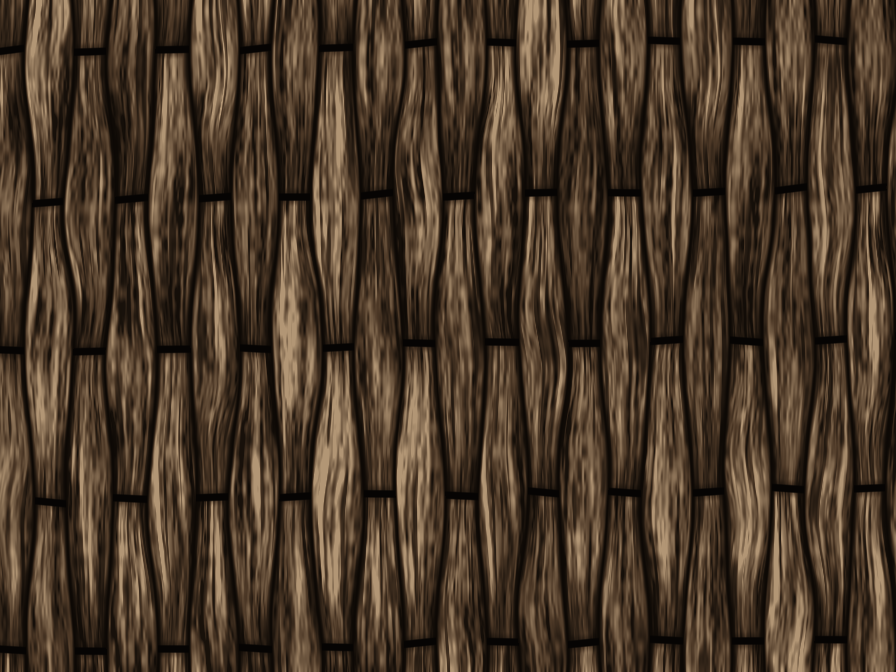
Write a Shadertoy shader that draws this texture.

```glsl
// Woven wall of dark, fibrous strands: narrow columns staggered by half a period.
// Strands swell mid-length and pinch at a black slot, so neighbours interlock;
// stretched noise, bent along each strand's outline, supplies the fibres.

const float PITCH = 0.0612;   // column spacing, in canvas heights
const float PERIOD = 0.446;   // strand length, in canvas heights

float hash(vec2 p) {
    return fract(sin(dot(p, vec2(127.1, 311.7))) * 43758.5453);
}

float noise(vec2 p) {
    vec2 i = floor(p), f = fract(p);
    f = f * f * (3.0 - 2.0 * f);
    return mix(mix(hash(i), hash(i + vec2(1, 0)), f.x),
               mix(hash(i + vec2(0, 1)), hash(i + vec2(1, 1)), f.x), f.y);
}

// Position along a column in strand lengths; whole numbers are the slots.
float strandCoord(vec2 p, float column) {
    return (p.y - 0.922 - 0.0165 * p.x) / PERIOD + 0.5 * mod(column, 2.0);
}

// Half width in column units; adjacent columns always add up to one.
float halfWidth(float v) {
    return 0.5 - 0.11 * cos(6.28318 * v);
}

// Brightness of the fibres: u runs across the strand, y along it.
float fibres(float u, float y, float seed) {
    u += 0.35 * (noise(vec2(seed, y * 9.0)) - 0.5);
    float broad  = noise(vec2(u * 2.6 + seed, y * 6.0));
    float fine   = noise(vec2(u * 7.0 + seed * 1.7, y * 11.0));
    float grain  = noise(vec2(u * 12.0 + seed * 2.3, y * 55.0));
    float streak = noise(vec2(u * 5.5 + seed * 3.1, y * 7.0));
    float crack  = noise(vec2(u * 6.0 + seed * 4.3, y * 8.0));
    float tone = 0.5 + 0.5 * (broad - 0.5) + 0.7 * (fine - 0.5) + 0.45 * (grain - 0.5);
    tone += 0.5 * smoothstep(0.7, 0.95, streak);
    return max(tone, 0.06) * (1.0 - 0.65 * smoothstep(0.68, 0.9, crack));
}

vec3 woodColor(float tone) {
    vec3 color = mix(vec3(0.05, 0.033, 0.018), vec3(0.30, 0.22, 0.15), min(tone / 0.4, 1.0));
    return mix(color, vec3(0.70, 0.59, 0.46), clamp((tone - 0.4) / 0.6, 0.0, 1.0));
}

void mainImage(out vec4 fragColor, in vec2 fragCoord) {
    vec2 p = fragCoord / iResolution.y;
    float pixel = 1.0 / iResolution.y;

    // Find the strand that owns this point
    float x = (p.x - 0.012) / PITCH;
    x += 0.14 * (noise(vec2(x * 0.8, p.y * 9.0)) - 0.5);
    float column = floor(x + 0.5);
    float offset = x - column;
    if (abs(offset) > halfWidth(strandCoord(p, column))) {
        column += sign(offset);
        offset = x - column;
    }
    float v = strandCoord(p, column);
    float width = halfWidth(v);
    float u = offset / width;

    // Uneven slot heights and tilts
    v += 0.014 * (hash(vec2(column, 3.0)) - 0.5);
    v += 0.012 * u * (hash(vec2(column, floor(v + 0.5))) - 0.5);
    float along = fract(v);
    float seed = 40.0 * hash(vec2(column, floor(v)) + 0.5);

    // Fibres, strand variation and rounded cross-section
    float tone = fibres(u, p.y, seed);
    tone *= 0.78 + 0.46 * hash(vec2(seed, 7.0));
    tone *= 1.0 - 0.4 * pow(abs(u), 3.0) - 0.1 * u;

    // Ends sink under their neighbours, most of all just above a slot
    tone *= mix(0.5, 1.0, smoothstep(0.0, 0.35, along));
    tone *= mix(0.85, 1.0, smoothstep(0.0, 0.2, 1.0 - along));

    // Crevices along the sides, wider beside the pinched ends
    float edge = (width - abs(offset)) * PITCH;
    float crevice = mix(0.009, 0.004, smoothstep(0.39, 0.6, width));
    tone *= smoothstep(0.0, crevice + pixel, edge);

    // Black slot between strands of the same column
    float slot = abs(v - floor(v + 0.5)) * PERIOD;
    float open = 1.0 - smoothstep(0.0055 - pixel, 0.0055 + pixel, slot);
    tone *= mix(0.65, 1.0, smoothstep(0.005, 0.016, slot));

    fragColor = vec4(mix(woodColor(tone), vec3(0.025, 0.017, 0.012), open), 1.0);
}
```
